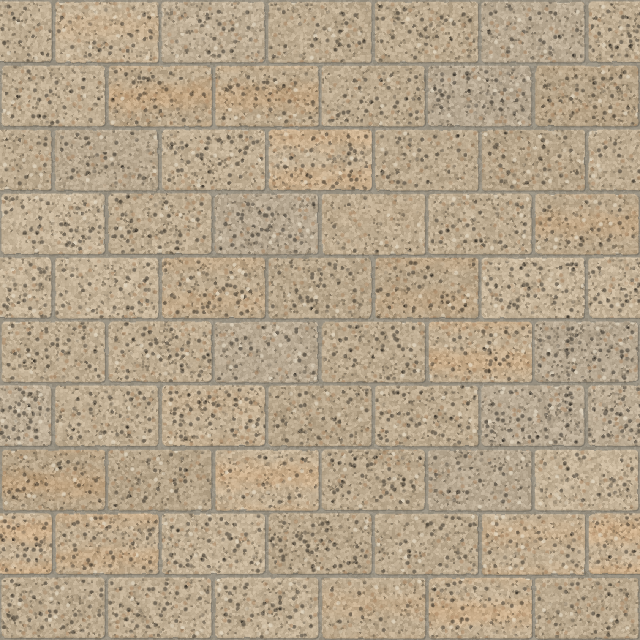
Write a Shadertoy shader that draws this texture.

```glsl
// Sandy split-face block wall: 6 by 10 running bond with grey mortar and pebbly grain.

float hash(vec2 p) {
    vec3 q = fract(vec3(p.xyx) * 0.1031);
    q += dot(q, q.yzx + 33.33);
    return fract((q.x + q.y) * q.z);
}

// Cellular noise: x = distance to the nearest grain, y = random value of that grain
vec2 grains(vec2 p) {
    vec2 cell = floor(p), nearest = vec2(9.0, 0.0);
    for (int j = -1; j <= 1; j++)
    for (int i = -1; i <= 1; i++) {
        vec2 c = cell + vec2(i, j);
        vec2 centre = c + 0.1 + 0.8 * vec2(hash(c + 17.0), hash(c + 59.0));
        float dist = length(p - centre);
        if (dist < nearest.x) nearest = vec2(dist, hash(c + 101.0));
    }
    return nearest;
}

// Layered sines, roughly -1 to 1
float blotches(vec2 p) {
    float sum = 0.0, amp = 0.5;
    for (int i = 0; i < 4; i++) {
        sum += amp * sin(p.x + 1.7 * sin(p.y)) * cos(p.y + 1.3 * sin(p.x * 0.8));
        p = mat2(1.5, 1.1, -1.1, 1.5) * p + 2.3;
        amp *= 0.6;
    }
    return sum;
}

float roundedBox(vec2 p, vec2 halfSize, float radius) {
    vec2 q = abs(p) - halfSize + radius;
    return length(max(q, 0.0)) + min(max(q.x, q.y), 0.0) - radius;
}

void mainImage(out vec4 fragColor, in vec2 fragCoord) {
    vec2 uv = fragCoord / iResolution.xy;
    float soft = max(0.8 / iResolution.y, 0.0006);

    // Running bond: odd rows slide by half a block
    vec2 grid = uv * vec2(6.0, 10.0);
    float row = floor(grid.y);
    grid.x += 0.5 * mod(row, 2.0);
    vec2 id = vec2(mod(floor(grid.x), 6.0), row);
    vec2 local = (fract(grid) - 0.5) / vec2(6.0, 10.0);
    float tone = hash(id + 3.0), tint = hash(id + 41.0), rough = hash(id + 83.0);

    vec2 coarse = grains(uv * 118.0);
    vec2 fine = grains(uv * 235.0 + 300.0);
    float cloud = blotches(local * vec2(55.0, 90.0) + 40.0 * vec2(tone, tint));

    // Block outline, slightly shifted and worn
    vec2 shift = 0.0012 * (vec2(tint, rough) - 0.5);
    vec2 halfSize = vec2(1.0 / 12.0, 0.05) - 0.0027;
    float wear = 0.0006 * blotches(uv * 190.0) + 0.0016 * smoothstep(0.8, 1.0, coarse.y);
    float radius = 0.004 + 0.004 * rough;
    float edge = roundedBox(local - shift, halfSize, radius) + wear;
    float shade = roundedBox(local - shift - vec2(0.0012, -0.0014), halfSize, radius) + wear;
    float block = 1.0 - smoothstep(-soft, soft, edge);

    // Mortar, darkened under the lower and right sides of each block
    vec3 mortar = vec3(0.60, 0.57, 0.51) + 0.07 * (fine.y - 0.5);
    mortar *= 1.0 - 0.2 * (1.0 - smoothstep(-0.001, 0.0015, shade));

    // Block colour: warm sand, with some orange and some grey blocks
    vec3 stone = mix(vec3(0.715, 0.645, 0.54), vec3(0.77, 0.70, 0.595), tone);
    float warm = smoothstep(0.65, 1.0, tint) * (0.7 + 0.6 * sin(local.y * 90.0 + 6.0 * rough + cloud));
    stone += warm * vec3(0.025, -0.012, -0.04);
    stone = mix(stone, vec3(0.70, 0.65, 0.575), 0.6 * smoothstep(0.2, 0.05, tint));
    stone += 0.025 * cloud;

    // Fine sand, then dark pits and pebbles
    stone += 0.13 * (fine.y - 0.5) + 0.035 * (0.4 - fine.x);
    float density = 0.16 + 0.12 * rough + 0.07 * cloud;
    density *= 0.4 + 0.6 * smoothstep(0.0, 0.012, -edge);
    float body = smoothstep(0.55, 0.2, coarse.x);
    float pit = body * smoothstep(density, density - 0.12, coarse.y);
    float speck = smoothstep(0.6, 0.25, fine.x) * smoothstep(density * 0.8, 0.0, fine.y);
    stone *= 1.0 - 0.40 * pit - 0.24 * speck;
    float brown = body * smoothstep(0.80, 0.84, coarse.y) * (1.0 - step(0.91, coarse.y));
    stone = mix(stone, vec3(0.66, 0.51, 0.37), 0.5 * brown);
    float pale = body * smoothstep(0.95, 0.98, coarse.y);
    stone = mix(stone, vec3(0.90, 0.86, 0.78), 0.7 * pale);

    // Lit upper rim and dim lower rim
    float rim = smoothstep(-0.004, 0.0, edge);
    stone += 0.035 * rim * sign(local.y) * smoothstep(0.035, 0.046, abs(local.y));

    fragColor = vec4(mix(mortar, stone, block), 1.0);
}
```
